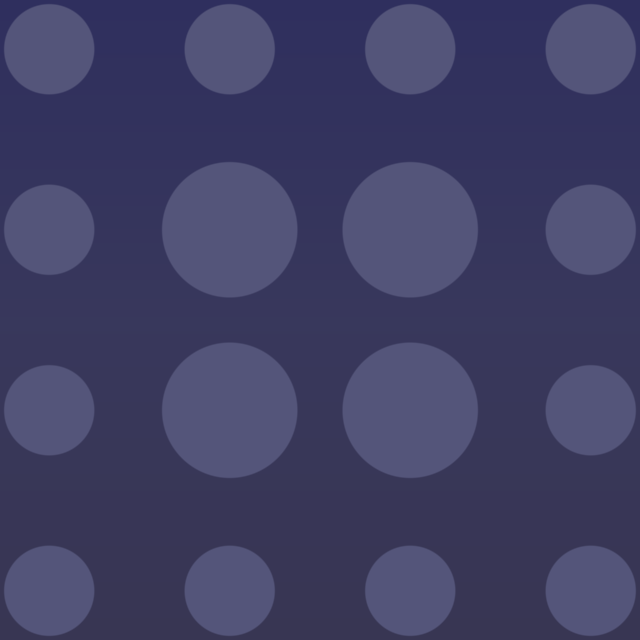
Reproduce this pattern procedurally as a WebGL 1 fragment shader.

```glsl
precision highp float;

uniform vec2 u_resolution;

// Grid layout, in canvas units
const float FIRST_CENTER = 0.0769;
const float PITCH = 0.28205;
const float LAST_INDEX = 3.0;
const float SMALL_RADIUS = 0.0705;
const float LARGE_RADIUS = 0.1058;
const float EDGE_SOFTNESS = 0.0016;

// Colours
const vec3 SKY_TOP = vec3(0.184, 0.184, 0.368);
const vec3 SKY_MIDDLE = vec3(0.220, 0.218, 0.360);
const vec3 SKY_BOTTOM = vec3(0.218, 0.210, 0.325);
const vec3 DOT_COLOR = vec3(0.330, 0.334, 0.478);
const float MIDDLE_HEIGHT = 0.5;

// Vertical gradient through three stops
vec3 background(float height) {
  vec3 lower = mix(SKY_BOTTOM, SKY_MIDDLE, clamp(height / MIDDLE_HEIGHT, 0.0, 1.0));
  float upper = clamp((height - MIDDLE_HEIGHT) / (1.0 - MIDDLE_HEIGHT), 0.0, 1.0);
  return mix(lower, SKY_TOP, upper);
}

// Signed distance to the dot of the nearest grid cell
float dotDistance(vec2 p) {
  vec2 cell = clamp(floor((p - FIRST_CENTER) / PITCH + 0.5), 0.0, LAST_INDEX);
  vec2 center = FIRST_CENTER + cell * PITCH;

  // Inner cells carry the large dots
  vec2 fromBorder = min(cell, LAST_INDEX - cell);
  float inner = step(0.5, min(fromBorder.x, fromBorder.y));
  return length(p - center) - mix(SMALL_RADIUS, LARGE_RADIUS, inner);
}

void main() {
  vec2 p = gl_FragCoord.xy / u_resolution;
  float softness = max(EDGE_SOFTNESS, 0.7 / u_resolution.y);
  float coverage = 1.0 - smoothstep(-softness, softness, dotDistance(p));
  gl_FragColor = vec4(mix(background(p.y), DOT_COLOR, coverage), 1.0);
}
```
